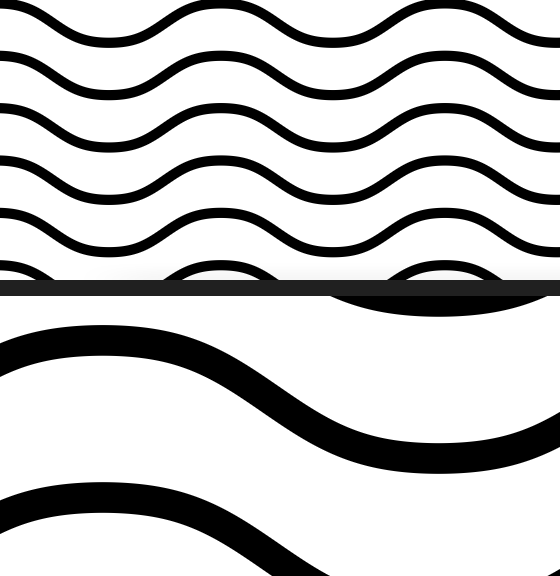
Top, the full canvas; bottom, a detail of the centre.
Reproduce this pattern procedurally as a Shadertoy shader.

```glsl
// Lengths are fractions of the canvas height
#define WAVELENGTH 0.8
#define CREST_X 0.789
#define MIDLINE_Y 0.5435
#define SPACING 0.187
#define AMPLITUDE 0.0703
#define LINE_WIDTH 0.0365
#define FLATTEN 0.06
#define SHADE_HEIGHT 0.07
#define SHADE_DEPTH 0.035

const float TAU = 6.2831853;

// Height (x) and slope (y) of a cosine with flattened crests and troughs
vec2 wave(float x) {
    float k = TAU / WAVELENGTH;
    float a = k * (x - CREST_X);
    float height = (1.0 + FLATTEN) * cos(a) - FLATTEN * cos(3.0 * a);
    float slope = -(1.0 + FLATTEN) * sin(a) + 3.0 * FLATTEN * sin(3.0 * a);
    return AMPLITUDE * vec2(height, slope * k);
}

// Signed distance to the edge of the nearest stacked wave line
float waveLines(vec2 p) {
    vec2 w = wave(p.x);
    float row = (p.y - MIDLINE_Y - w.x) / SPACING;
    float offset = abs(fract(row + 0.5) - 0.5) * SPACING;
    return offset / sqrt(1.0 + w.y * w.y) - 0.5 * LINE_WIDTH;
}

void mainImage(out vec4 fragColor, in vec2 fragCoord) {
    vec2 p = fragCoord / iResolution.y;
    float pixel = 1.0 / iResolution.y;

    // White ground with a faint shade along the bottom edge
    float shade = 1.0 - smoothstep(0.0, SHADE_HEIGHT, p.y);
    shade *= smoothstep(0.25, 0.6, p.x);
    vec3 color = vec3(1.0 - SHADE_DEPTH * shade);

    // Black lines with edges one pixel soft
    float ink = clamp(0.5 - waveLines(p) / pixel, 0.0, 1.0);
    color *= 1.0 - ink;

    fragColor = vec4(color, 1.0);
}
```
